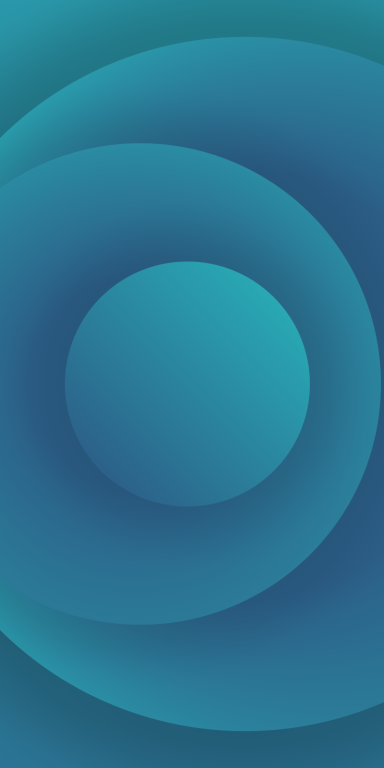
Write a WebGL 2 fragment shader that draws this background.

```glsl
#version 300 es
precision highp float;

uniform vec2 u_resolution;
out vec4 fragColor;

const vec3 BLUE = vec3(0.172, 0.37, 0.53);
const vec3 TEAL = vec3(0.16, 0.67, 0.71);

vec3 ramp(float t) {
    return mix(BLUE, TEAL, clamp(t, 0.0, 1.0));
}

float circleDistance(vec2 p, vec2 center, float radius) {
    return length(p - center) - radius;
}

// Soft darkening that fades away from a disc's rim
float shadow(float dist, float reach, float strength) {
    return 1.0 - strength * (1.0 - smoothstep(0.0, reach, dist));
}

// Blue core rising to a rim whose teal amount leans along a direction
vec3 ringColor(vec2 n, float core, float rim, vec2 lean) {
    float rise = clamp((length(n) - core) / (1.0 - core), 0.0, 1.0);
    return ramp(rise * (rim + dot(n, lean)));
}

// Shade the layer below, then cover it with an antialiased disc
vec3 placeDisc(vec3 below, vec3 disc, float dist, float reach, float strength, float pixel) {
    float cover = 1.0 - smoothstep(-pixel, pixel, dist);
    return mix(below * shadow(dist, reach, strength), disc, cover);
}

void main() {
    // Canvas widths, measured from the middle
    vec2 p = (gl_FragCoord.xy - 0.5 * u_resolution) / u_resolution.x;
    float height = gl_FragCoord.y / u_resolution.y;
    float pixel = 0.75 / u_resolution.x;

    vec2 largeCenter = vec2(0.138, 0.0);
    vec2 middleCenter = vec2(-0.135, 0.0);
    vec2 smallCenter = vec2(-0.012, 0.0);
    float largeRadius = 0.904;
    float middleRadius = 0.627;
    float smallRadius = 0.319;

    // Backdrop
    vec3 color = ramp(mix(0.27, 0.75, height));

    // Large disc
    vec2 n = (p - largeCenter) / largeRadius;
    vec3 disc = ringColor(n, 0.62, 0.55, vec2(-0.33, 0.08));
    float dist = circleDistance(p, largeCenter, largeRadius);
    color = placeDisc(color, disc, dist, 0.26, 0.2, pixel);

    // Middle disc
    n = (p - middleCenter) / middleRadius;
    disc = ringColor(n, 0.45, 0.475, vec2(0.02, 0.125));
    dist = circleDistance(p, middleCenter, middleRadius);
    color = placeDisc(color, disc, dist, 0.18, 0.08, pixel);

    // Small disc with a diagonal gradient
    n = (p - smallCenter) / smallRadius;
    disc = ramp(0.5 + 0.33 * (n.x + n.y));
    dist = circleDistance(p, smallCenter, smallRadius);
    color = placeDisc(color, disc, dist, 0.18, 0.08, pixel);

    fragColor = vec4(color, 1.0);
}
```
